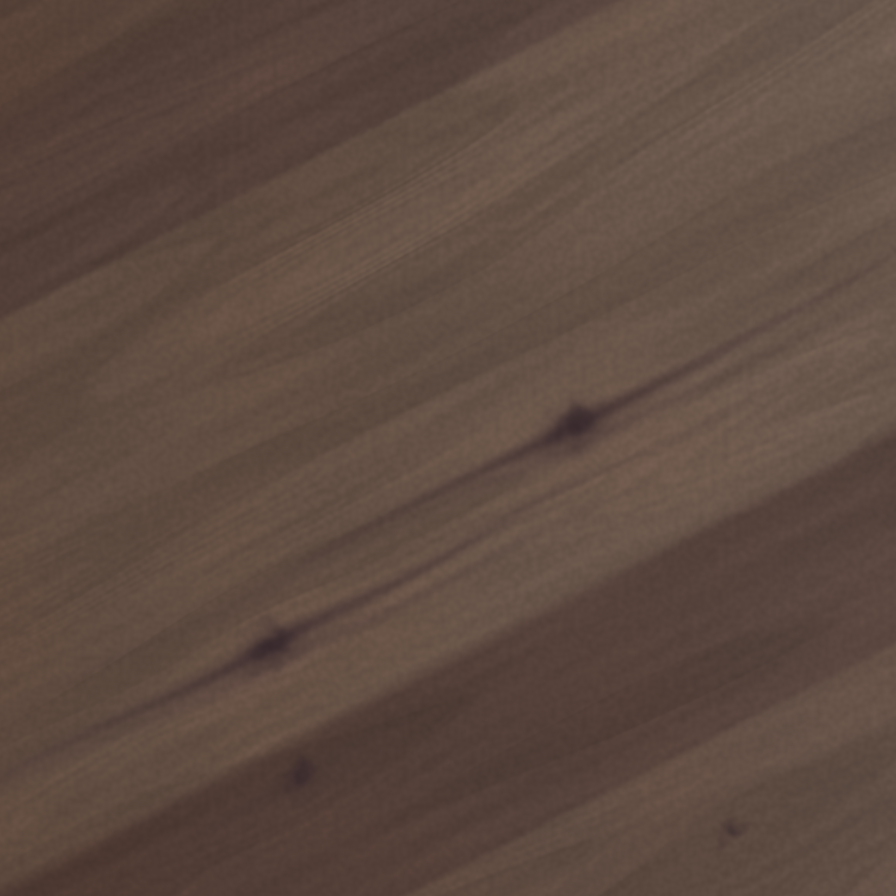
Write a Shadertoy shader that draws this texture.

```glsl
#define GRAIN_ANGLE 0.475
#define KNOT_COUNT 5
#define KNOT_RADIUS 0.019
#define SEAM_SOFTNESS 0.005
#define SPECKLE 0.06
#define LIGHT_WOOD vec3(0.403, 0.325, 0.281)
#define DARK_WOOD vec3(0.335, 0.256, 0.228)
#define GREY_WOOD vec3(0.350, 0.275, 0.246)
#define WARM_WOOD vec3(0.380, 0.299, 0.258)
#define KNOT_COLOR vec3(0.205, 0.150, 0.170)
#define STREAK_COLOR vec3(0.262, 0.196, 0.200)

vec2 hashGradient(vec2 cell) {
    float h = fract(sin(dot(cell, vec2(127.1, 311.7))) * 43758.5);
    return vec2(cos(6.2832 * h), sin(6.2832 * h));
}

float gradientNoise(vec2 p) {
    vec2 i = floor(p), f = p - i;
    vec2 u = f * f * f * (f * (f * 6.0 - 15.0) + 10.0);
    vec2 e = vec2(1.0, 0.0);
    float low = mix(dot(hashGradient(i), f),
                    dot(hashGradient(i + e), f - e), u.x);
    float high = mix(dot(hashGradient(i + e.yx), f - e.yx),
                     dot(hashGradient(i + 1.0), f - 1.0), u.x);
    return mix(low, high, u.y);
}

float seam(float across, float edge, float softness) {
    return smoothstep(-softness, softness, across - edge);
}

// Knot centre as distance along and across the grain
vec2 knotCenter(float i) {
    float wobble = sin(1.25 * i);
    return vec2(0.76 - 0.4 * i + 0.13 * i * i - 0.14 * wobble,
                -0.31 + 0.18 * i + 0.1 * wobble);
}

vec3 plankColor(float across) {
    vec3 color = mix(WARM_WOOD, DARK_WOOD, seam(across, -0.207, SEAM_SOFTNESS));
    color = mix(color, LIGHT_WOOD, seam(across, 0.006, SEAM_SOFTNESS * 2.4));
    color = mix(color, GREY_WOOD, seam(across, 0.572, SEAM_SOFTNESS));
    return mix(color, WARM_WOOD, seam(across, 0.78, 0.035));
}

void mainImage(out vec4 fragColor, in vec2 fragCoord) {
    vec2 uv = fragCoord / iResolution.xy;
    float c = cos(GRAIN_ANGLE), s = sin(GRAIN_ANGLE);
    vec2 wood = vec2(c * uv.x + s * uv.y, c * uv.y - s * uv.x);
    vec3 color = plankColor(wood.y);

    // Knots bend the grain and pull dark streaks along it
    vec2 grain = wood;
    float core = 0.0, streak = 0.0, halo = 0.0;
    for (int k = 0; k < KNOT_COUNT; k++) {
        float i = float(k);
        vec2 d = wood - knotCenter(i);
        float weight = exp(-0.6 * (i - 2.5) * (i - 2.5));
        float radius = KNOT_RADIUS * (0.5 + 0.55 * weight);
        float bend = exp(-dot(d * vec2(9.0, 18.0), d * vec2(9.0, 18.0)));
        grain.y -= 0.55 * d.y * bend;
        halo += bend * weight;

        vec2 ragged = d + 0.016 * gradientNoise(d * 45.0 + 7.0 * i);
        float r = length(ragged * vec2(0.7, 1.0)) / radius;
        core += exp(-r * r) * (0.65 + 0.35 * weight);

        float drift = d.y + 0.022 * gradientNoise(vec2(d.x * 3.5, i * 3.7 + 0.4))
                    - 0.022 * gradientNoise(vec2(0.0, i * 3.7 + 0.4));
        float width = 0.0055 + 0.005 * exp(-7.0 * abs(d.x));
        float fade = exp(-abs(d.x) * mix(14.0, 2.6, weight));
        streak += 1.25 * weight * fade * exp(-drift * drift / (width * width));
        float side = drift + 0.02 + 0.03 * d.x;
        streak += 0.55 * weight * fade * exp(-side * side / (width * width));
    }

    // Tapering bands with dark outlines, growth rings and fine fibres
    float flow = gradientNoise(grain * vec2(1.7, 15.0) + vec2(2.3, 5.1));
    float broad = gradientNoise(grain * vec2(1.1, 7.0) + vec2(8.6, 1.7));
    float thin = gradientNoise(grain * vec2(2.4, 34.0) + vec2(4.1, 9.3));
    float band = smoothstep(0.1, 0.22, flow + 0.12 * thin);
    float rim = (flow + 0.12 * thin - 0.15) / 0.04;
    float outline = exp(-rim * rim);
    float rings = sin(42.0 * (flow + 0.4 * broad) + 25.0 * grain.y);
    float fibre = gradientNoise(grain * vec2(5.0, 80.0));
    float ringArea = smoothstep(-0.1, 0.3, broad) + 0.5 * min(halo, 1.0);
    color *= 1.0 - 0.055 * band - 0.035 * outline + 0.08 * broad;
    color *= 1.0 + 0.022 * rings * ringArea + 0.07 * thin + 0.055 * fibre;
    color *= 1.0 + 0.05 * min(halo, 1.0);

    // Warm shade on the left, cooler light on the right
    color *= mix(vec3(0.935, 0.905, 0.885), vec3(1.06, 1.085, 1.095), uv.x);
    float blotch = gradientNoise(uv * 5.0 + 3.0);
    color *= 1.0 + vec3(0.045, 0.02, 0.01) * blotch;

    color = mix(color, STREAK_COLOR, 0.85 * min(streak, 1.0));
    color = mix(color, KNOT_COLOR, 0.85 * min(core, 1.0));

    // Faint soft speckle
    float speckle = gradientNoise(uv * 145.0) + 0.6 * gradientNoise(uv * 70.0 + 9.0);
    color *= 1.0 + SPECKLE * speckle;
    fragColor = vec4(color, 1.0);
}
```
